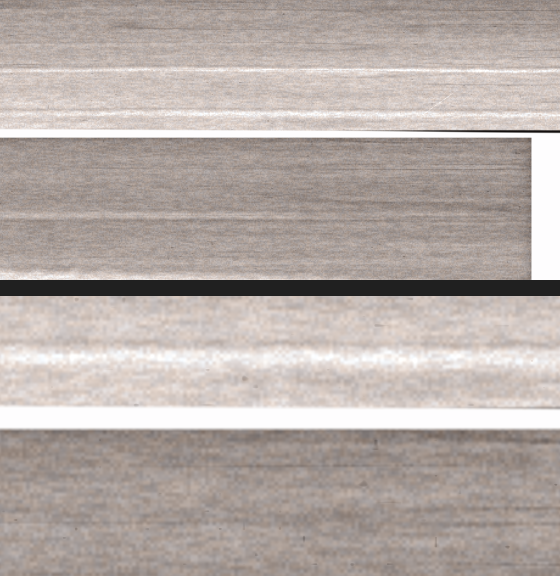
Top, the full canvas; bottom, a detail of the centre.
This texture is drawn by a Shadertoy shader. Its source:

```glsl
// Layout, measured from the top in canvas heights
const float UPPER_END   = 0.461;
const float UPPER_SLOPE = 0.005;
const float LOWER_START = 0.492;
const float LOWER_RIGHT = 1.898;
const float EDGE_SOFT   = 0.003;

// Brightness and contrast
const float UPPER_DARK  = 0.635;
const float UPPER_LIGHT = 0.835;
const float LOWER_BASE  = 0.640;
const float SHEET_DEPTH = 0.115;
const float FIBRE_DEPTH = 0.085;
const float GRAIN_DEPTH = 0.085;
const float CHROMA_DEPTH = 0.035;

const vec3 WARM_SHIFT = vec3(0.0, 0.043, 0.064);
const vec3 BACKDROP   = vec3(0.995, 0.993, 0.995);
const vec3 GAP_SHADOW = vec3(0.07, 0.055, 0.05);

float hash(vec2 p) {
    vec3 q = fract(p.xyx * vec3(0.1031, 0.1030, 0.0973));
    q += dot(q, q.yzx + 33.33);
    return fract((q.x + q.y) * q.z);
}

float noise(vec2 p) {
    vec2 i = floor(p), f = fract(p);
    f = f * f * (3.0 - 2.0 * f);
    float low  = mix(hash(i), hash(i + vec2(1, 0)), f.x);
    float high = mix(hash(i + vec2(0, 1)), hash(i + vec2(1, 1)), f.x);
    return mix(low, high, f.y);
}

// Soft horizontal line of a given half width
float line(float t, float centre, float halfWidth) {
    float d = (t - centre) / halfWidth;
    return exp(-d * d);
}

// Long stacked sheets, from broad bands to thin layers
float sheets(vec2 p) {
    float sum = 0.0, weight = 0.5;
    vec2 scale = vec2(0.8, 24.0);
    for (int i = 0; i < 3; i++) {
        sum += weight * (noise(p * scale + 17.0 * float(i)) - 0.5);
        scale *= vec2(1.5, 2.1);
        weight *= 0.8;
    }
    return sum;
}

// Thin dark creases that fade in and out along their length
float creases(vec2 p) {
    float ridge = abs(noise(p * vec2(1.1, 42.0) + 71.0) - 0.5);
    float fade = smoothstep(0.45, 0.8, noise(p * vec2(2.5, 30.0) + 9.0));
    return fade * (1.0 - smoothstep(0.0, 0.12, ridge));
}

float upperShade(vec2 p) {
    float t = p.y;
    float v = mix(UPPER_DARK, UPPER_LIGHT, smoothstep(-0.02, 0.37, t));
    v += 0.02 * smoothstep(0.37, 0.45, t);
    v -= 0.025 * smoothstep(0.9, 2.0, p.x) * (1.0 - smoothstep(0.0, 0.25, t));
    v += 0.13 * line(t, 0.252, 0.006) + 0.035 * line(t, 0.262, 0.018);
    v += 0.10 * line(t, 0.408, 0.010) - 0.07 * line(t, 0.391, 0.005);
    v -= 0.05 * line(t, 0.238, 0.005);
    return v + SHEET_DEPTH * sheets(p) - 0.08 * creases(p);
}

float lowerShade(vec2 p) {
    float t = p.y;
    float towardRight = smoothstep(0.2, 1.7, p.x);
    float v = LOWER_BASE + 0.05 * smoothstep(0.72, 1.0, t);
    v += 0.105 * line(t, 0.768, 0.013) - 0.05 * line(t, 0.789, 0.006);
    v += 0.05 * line(t, 0.935, 0.014);
    v += SHEET_DEPTH * mix(0.65, 1.35, towardRight) * sheets(p + 40.0);
    v -= mix(0.03, 0.08, towardRight) * creases(p + 23.0);
    // Shaded rims and the pale lower left corner
    v -= 0.16 * exp(-(t - LOWER_START) / 0.012);
    v -= 0.12 * exp((p.x - LOWER_RIGHT) / 0.025);
    float corner = t - 0.985 - 0.025 * p.x + 0.012 * noise(p * 30.0);
    return v + 0.24 * smoothstep(-0.035, 0.01, corner);
}

// Pores, fibres and faint colour variation of the paper
vec3 paper(float shade, vec2 p) {
    float fibre = noise(p * vec2(38.0, 170.0)) - 0.5;
    float grain = noise(p * 230.0 + 5.0) - 0.5;
    float speck = smoothstep(0.94, 1.0, noise(p * vec2(70.0, 95.0) + 31.0));
    float tint = noise(p * vec2(120.0, 180.0) + 63.0) - 0.5;
    float v = shade + FIBRE_DEPTH * fibre + GRAIN_DEPTH * grain - 0.12 * speck;
    vec3 colour = v - WARM_SHIFT * (1.0 - smoothstep(0.86, 1.0, v));
    return colour + CHROMA_DEPTH * tint * vec3(1.0, 0.0, -1.0);
}

void mainImage(out vec4 fragColor, in vec2 fragCoord) {
    vec2 p = fragCoord / iResolution.y;
    p.x *= 2.0 * iResolution.y / iResolution.x;
    p.y = 1.0 - p.y;
    float soft = max(EDGE_SOFT, 1.0 / iResolution.y);

    // Sheets sag a little along their length
    float sag = 0.010 * (noise(vec2(p.x * 1.6, 3.0)) - 0.5);
    vec2 upperP = p + vec2(0.0, sag);
    vec2 lowerP = p + vec2(0.0, 0.4 * sag);

    float upperEdge = UPPER_END + UPPER_SLOPE * p.x;
    float upperMask = 1.0 - smoothstep(-soft, soft, p.y - upperEdge);
    float lowerMask = smoothstep(-soft, soft, p.y - LOWER_START)
                    * (1.0 - smoothstep(-soft, soft, p.x - LOWER_RIGHT));

    // Faint diagonal scratch on the upper stack
    float scratchDist = abs(p.y - 0.41 + 0.72 * (p.x - 1.51));
    float scratch = (1.0 - smoothstep(0.0, 0.004, scratchDist))
                  * smoothstep(1.50, 1.54, p.x) * (1.0 - smoothstep(1.60, 1.64, p.x));

    vec3 colour = BACKDROP;
    colour = mix(colour, paper(upperShade(upperP) + 0.07 * scratch, p), upperMask);
    colour = mix(colour, paper(lowerShade(lowerP), p), lowerMask);

    // Dark sliver widening to the right under the upper stack
    float sliver = 0.0045 * smoothstep(1.1, 1.95, p.x);
    float sliverDist = abs(p.y - upperEdge + 0.001) - sliver;
    float sliverMask = (1.0 - smoothstep(-soft, soft, sliverDist)) * smoothstep(1.1, 1.6, p.x);
    colour = mix(colour, GAP_SHADOW, sliverMask);

    fragColor = vec4(clamp(colour, 0.0, 1.0), 1.0);
}
```
